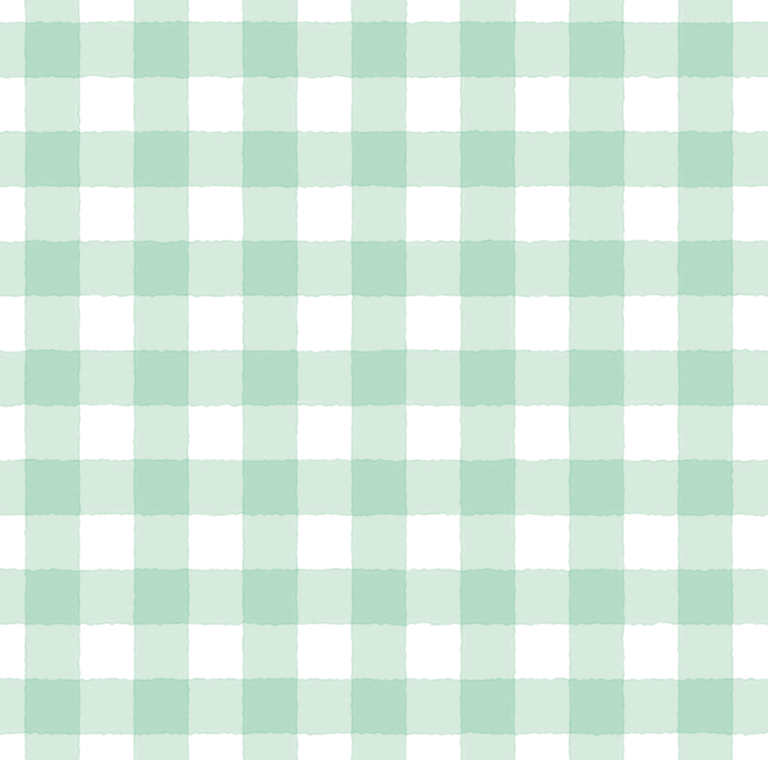
This pattern is drawn by a Shadertoy shader. Its source:

```glsl
// Mint gingham check of crossing, softly hand-brushed stripes on white.

vec2 hashGradient(vec2 cell) {
    vec3 h = fract(cell.xyx * vec3(0.1031, 0.103, 0.0973));
    h += dot(h, h.yzx + 33.33);
    float angle = 6.2832 * fract((h.x + h.y) * h.z);
    return vec2(cos(angle), sin(angle));
}

float gradientNoise(vec2 p) {
    vec2 i = floor(p), f = p - i;
    vec2 u = f * f * f * (f * (f * 6.0 - 15.0) + 10.0);
    float a = dot(hashGradient(i), f);
    float b = dot(hashGradient(i + vec2(1, 0)), f - vec2(1, 0));
    float c = dot(hashGradient(i + vec2(0, 1)), f - vec2(0, 1));
    float d = dot(hashGradient(i + vec2(1, 1)), f - vec2(1, 1));
    return mix(mix(a, b, u.x), mix(c, d, u.x), u.y);
}

// Ink of one family of stripes; lengths are in repeats of the check.
float brushedStripe(float across, float along, float roughness, float seed, float pixel) {
    float id = floor(across);
    float x = across - id - 0.5;
    float edgeSeed = seed + id * 7.4 + (x > 0.0 ? 3.7 : 0.0);

    // Uneven edge: slow drift plus fine bristle marks
    float wobble = 0.014 * gradientNoise(vec2(along * 5.0, edgeSeed))
                 + 0.016 * gradientNoise(vec2(along * 19.0, edgeSeed + 40.5));
    float d = abs(x) - 0.2525 + roughness * wobble;
    float soft = max(0.011, 0.8 * pixel);
    float ink = smoothstep(soft, -soft, d);

    // Pooled pigment on the rim, with a broken pale streak just inside
    float pooled = 0.5 + gradientNoise(vec2(along * 7.0, edgeSeed + 80.3));
    float rim = exp(-pow((d + 0.008) / 0.010, 2.0)) * pooled;
    float dry = smoothstep(-0.1, 0.4, gradientNoise(vec2(along * 9.0 + d * 90.0, edgeSeed + 120.7)));
    float streak = exp(-pow((d + 0.032) / 0.010, 2.0)) * dry;
    return ink * (1.0 + 0.45 * rim - 0.22 * streak);
}

void mainImage(out vec4 fragColor, in vec2 fragCoord) {
    // About seven repeats each way
    vec2 p = fragCoord / iResolution.xy * vec2(7.057, 6.943) + vec2(0.018, 0.010);
    float pixel = 7.0 / iResolution.y;

    float vertical = brushedStripe(p.x, p.y, 0.7, 11.3, pixel);
    float horizontal = brushedStripe(p.y, p.x, 1.2, 203.6, pixel);

    // Faint fibre grain in the ink
    float grain = 1.0 + 0.05 * gradientNoise(p * vec2(14.0, 26.0));
    vertical *= grain;
    horizontal *= grain;

    // One layer is pale mint, two layers are deeper mint
    float overlap = vertical * horizontal;
    vec3 color = mix(vec3(1.0), vec3(0.84, 0.92, 0.87), vertical + horizontal - overlap);
    color = mix(color, vec3(0.705, 0.86, 0.78), overlap);
    fragColor = vec4(clamp(color, 0.0, 1.0), 1.0);
}
```
